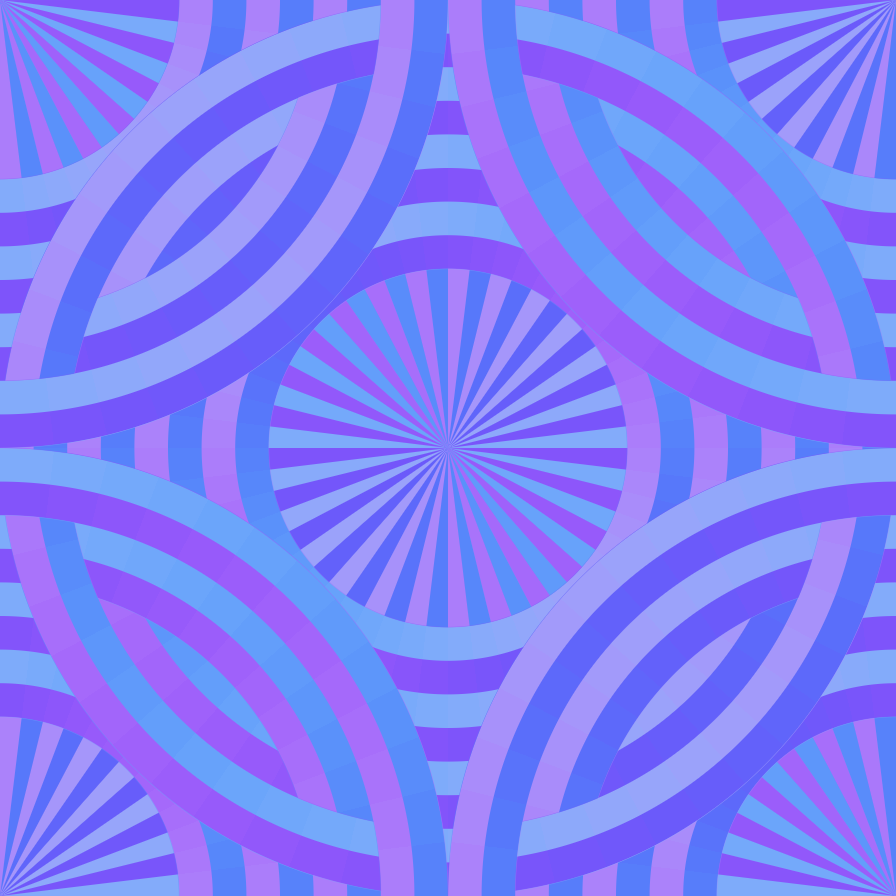
Write a Shadertoy shader that draws this pattern.

```glsl
#define REPEATS 1.0
#define DISC_RADIUS 0.2
#define RING_WIDTH 0.0375
#define OUTER_RADIUS 0.5
#define SPOKES 52.0
#define WEAVE_LEVELS 2
#define MID_COLOUR vec3(0.505, 0.5, 0.98)
#define HUE_SWING vec2(0.165, 0.17)

const float PI = 3.14159265;

// Smoothed square wave: +1 on even unit cells, -1 on odd ones
float stripes(float x, float blur) {
    return clamp(sin(PI * x) / (0.5 * PI * blur), -1.0, 1.0);
}

// Opposite stripe signs give opposite hues around the mid colour
vec3 stripeColour(float hue, float stripe) {
    return MID_COLOUR + vec3(stripe * HUE_SWING * vec2(cos(hue), sin(hue)), 0.0);
}

// Spoked disc surrounded by concentric rings
vec3 medallion(vec2 p, float blur) {
    float radius = length(p);
    float turn = atan(p.y, p.x) * SPOKES / (2.0 * PI);
    float hue = -(floor(turn) + 0.5) * 2.0 * PI / SPOKES;

    float spokeBlur = blur * SPOKES / (2.0 * PI * max(radius, 1e-4));
    vec3 spokes = stripeColour(hue + 0.5 * PI, stripes(turn, spokeBlur));

    float ring = (radius - DISC_RADIUS) / RING_WIDTH;
    vec3 rings = stripeColour(hue, stripes(ring, blur / RING_WIDTH));

    return mix(spokes, rings, smoothstep(-blur, blur, radius - DISC_RADIUS));
}

// Coverage of the annulus from inner out to the medallion rim
float rimCover(float radius, float inner, float blur) {
    return smoothstep(-blur, blur, radius - inner)
         * smoothstep(-blur, blur, OUTER_RADIUS - radius);
}

void mainImage(out vec4 fragColor, in vec2 fragCoord) {
    float blur = REPEATS / iResolution.y;
    vec2 uv = fragCoord * blur;

    // Two interleaved square lattices of medallions
    vec2 centre = fract(uv) - 0.5;
    vec2 corner = fract(uv + 0.5) - 0.5;
    float centreRadius = length(centre);
    float cornerRadius = length(corner);

    // Weave ring pairs alternately, innermost pair first
    float cornerOnTop = step(cornerRadius, centreRadius);
    for (int level = WEAVE_LEVELS; level > 0; level--) {
        float inner = OUTER_RADIUS - 2.0 * RING_WIDTH * float(level);
        cornerOnTop *= 1.0 - rimCover(centreRadius, inner, blur);
        cornerOnTop = mix(cornerOnTop, 1.0, rimCover(cornerRadius, inner, blur));
    }

    vec3 colour = mix(medallion(centre, blur), medallion(corner, blur), cornerOnTop);
    fragColor = vec4(colour, 1.0);
}
```
